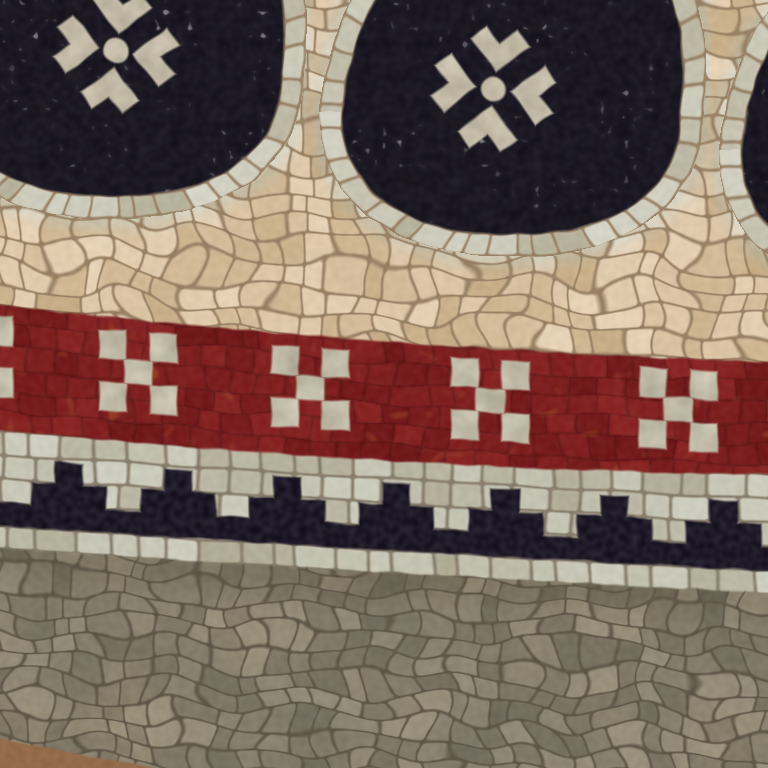
Write a WebGL 2 fragment shader that draws this pattern.

```glsl
#version 300 es
precision highp float;
// Worn stone mosaic: dark medallions above a red band, a stepped border and a grey floor.

uniform vec2 u_resolution;
out vec4 fragColor;

float hash(vec2 p) {
    vec3 h = fract(vec3(p.xyx) * vec3(0.1031, 0.1030, 0.0973));
    h += dot(h, h.yzx + 33.33);
    return fract((h.x + h.y) * h.z);
}

// Gradient noise, roughly -0.7 to 0.7
float corner(vec2 cell, vec2 offset) {
    float a = 6.2832 * hash(cell);
    return dot(vec2(cos(a), sin(a)), offset);
}

float noise(vec2 p) {
    vec2 i = floor(p), f = p - i, w = f * f * f * (f * (f * 6.0 - 15.0) + 10.0);
    vec2 e = vec2(1, 0);
    return mix(mix(corner(i, f), corner(i + e, f - e), w.x),
               mix(corner(i + e.yx, f - e.yx), corner(i + 1.0, f - 1.0), w.x), w.y);
}

// Coverage of the region where d < 0
float fill(float d) {
    float soft = max(0.0025, 0.8 / u_resolution.y);
    return 1.0 - smoothstep(-soft, soft, d);
}

float box(vec2 p, vec2 halfSize) {
    vec2 d = abs(p) - halfSize;
    return max(d.x, d.y);
}

// Irregular rows of stones: x = stone coverage, y = random tone
vec2 stones(vec2 p, float warp) {
    p += warp * vec2(noise(p * 0.45 + 7.0), noise(p * 0.4 + 31.0));
    float row = floor(p.y), x = p.x + 9.0 * hash(vec2(row, 3.0));
    float i = floor(x);
    if (x < i + 0.35 * hash(vec2(i, row))) i -= 1.0;
    float left = i + 0.35 * hash(vec2(i, row));
    float right = i + 1.0 + 0.35 * hash(vec2(i + 1.0, row));
    vec2 edge = vec2(min(x - left, right - x), min(p.y - row, row + 1.0 - p.y));
    vec2 inset = max(0.17 - edge, 0.0);
    return vec2(1.0 - smoothstep(0.06, 0.18, length(inset)), hash(vec2(i + 51.0, row)));
}

// Medallion with a rounded base and a taller, leaning top
float medallion(vec2 p) {
    p.x += 0.11 * min(p.y, 0.0);
    vec2 a = abs(p) / vec2(0.22, p.y > 0.0 ? 0.16 : 0.26);
    float f = pow(pow(a.x, 2.3) + pow(a.y, 2.3), 1.0 / 2.3);
    return length(p) * (1.0 - 1.0 / max(f, 0.001));
}

// Four notched petals around a small disc
float rosette(vec2 p) {
    p = mat2(0.99, -0.14, 0.14, 0.99) * p;
    vec2 a = abs(p);
    vec2 petal = vec2(max(a.x, a.y) - 0.022, min(a.x, a.y));
    vec2 arm = vec2(petal.x + petal.y, petal.x - petal.y) * 0.7071;
    float chevron = box(arm - vec2(0.0275, 0.0135), vec2(0.0275, 0.0135));
    return min(chevron, length(p) - 0.016);
}

// Four corner stones and one centre stone
float quincunx(vec2 p) {
    float corners = box(abs(p) - vec2(0.033, 0.034), vec2(0.018, 0.019));
    return min(corners, box(p, vec2(0.019, 0.016)));
}

void main() {
    vec2 q = gl_FragCoord.xy / u_resolution;
    q.y = 1.0 - q.y;
    vec2 w = q + 0.003 * vec2(noise(q * 32.0), noise(q * 32.0 + 50.0));
    float x = w.x, y = w.y, grain = noise(q * 95.0);
    float bandTop = 0.397 + 0.115 * x - 0.041 * x * x;
    float bandBase = 0.56 + 0.1 * x - 0.042 * x * x;
    float stepBase = 0.685 + 0.066 * x - 0.008 * x * x;

    // Nearest medallion
    float n = clamp(floor((x - 0.146) / 0.52 + 0.5), 0.0, 2.0);
    vec2 m = w - vec2(0.146 + 0.52 * n, 0.095 + 0.05 * n);
    float d = medallion(m);

    // Cream field, with a pale ring of stones following each medallion
    vec2 s = stones(vec2(q.x / 0.036, (q.y - bandTop) / 0.031), 1.1);
    vec2 ring = stones(vec2(atan(m.y, m.x) * 6.0, d / 0.03), 0.15);
    s = mix(s, ring, step(d, 0.03));
    vec3 cream = mix(vec3(0.78, 0.77, 0.70), vec3(0.84, 0.75, 0.62), smoothstep(0.02, 0.06, d));
    cream += (s.y - 0.5) * vec3(0.13, 0.15, 0.19);
    vec3 col = mix(vec3(0.59, 0.50, 0.39), cream, s.x);

    // Dark medallions with pale flecks and rosettes
    float fleck = smoothstep(0.32, 0.6, grain) * smoothstep(-0.1, 0.4, noise(q * 13.0));
    vec3 dark = vec3(0.105, 0.095, 0.135) + 0.03 * noise(q * 45.0) + fleck * 0.35;
    col = mix(col, dark, fill(d));
    float flower = rosette(w - vec2(0.151 + 0.492 * n, 0.066 + 0.05 * n));
    col = mix(col, vec3(0.76, 0.73, 0.65) + 0.08 * noise(q * 40.0), fill(flower));

    // Red band and its pale crosses
    vec2 r = stones(vec2(q.x / 0.037, (q.y - bandTop) / 0.027), 0.4);
    vec3 red = vec3(0.49, 0.125, 0.125) + (r.y - 0.5) * vec3(0.1, 0.05, 0.04);
    red = mix(red, vec3(0.62, 0.29, 0.16), 0.6 * smoothstep(0.32, 0.6, noise(q * 38.0 + 9.0)));
    red *= 0.86 + 0.14 * r.x;
    col = mix(col, red, fill(bandTop - y));
    float crosses = 1.0;
    for (float k = -1.0; k < 4.0; k++) {
        float cx = 0.18 + 0.224 * k + 0.0052 * k * (k - 1.0);
        float cy = 0.466 + 0.112 * cx - 0.04 * cx * cx;
        crosses = min(crosses, quincunx(w - vec2(cx, cy + 0.06 * (x - cx))));
    }
    col = mix(col, vec3(0.75, 0.73, 0.65) + 0.12 * noise(q * 30.0), fill(crosses));

    // Pale courses and the dark stepped border
    vec2 c = stones(vec2(q.x / 0.042, (q.y - stepBase) / 0.031), 0.15);
    vec3 pale = vec3(0.75, 0.74, 0.67) + (c.y - 0.5) * vec3(0.12, 0.14, 0.17);
    col = mix(col, mix(vec3(0.53, 0.49, 0.42), pale, c.x), fill(bandBase - y));
    float h = stepBase - y;
    float side = abs(mod(x - 0.09 + 0.071, 0.142) - 0.071);
    float steps = min(h - 0.031, min(max(h - 0.06, side - 0.049), max(h - 0.088, side - 0.018)));
    col = mix(col, vec3(0.12, 0.10, 0.15) + 0.05 * grain, fill(max(steps, -h)));

    // Grey floor and the warm lower corner
    vec2 g = stones(vec2(q.x / 0.035, (q.y - stepBase) / 0.027), 1.0);
    vec3 grey = vec3(0.53, 0.50, 0.43) + (g.y - 0.5) * vec3(0.14, 0.13, 0.12);
    grey += noise(q * 9.0) * vec3(0.06, 0.05, 0.03) - 0.06 * (1.0 - smoothstep(0.03, 0.1, y - stepBase));
    col = mix(col, mix(vec3(0.37, 0.34, 0.28), grey, g.x), fill(stepBase + 0.029 - y));
    col = mix(col, vec3(0.58, 0.42, 0.29), fill(0.962 + 0.19 * x - y));

    fragColor = vec4(col + 0.035 * grain, 1.0);
}
```
